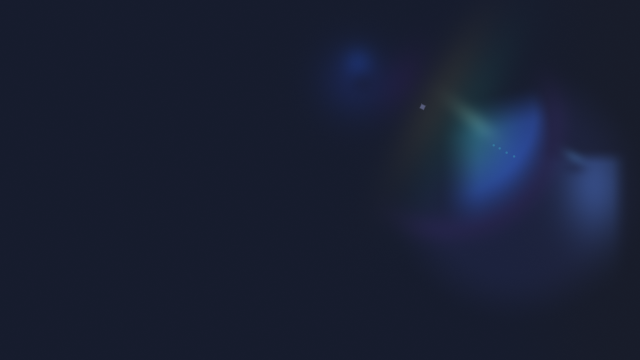
Write a Shadertoy shader that draws this background.

```glsl
#define BASE vec3(0.088, 0.110, 0.178)
#define TEAL vec3(0.075, 0.250, 0.275)
#define BLUE vec3(0.060, 0.155, 0.365)
#define FAN_CENTER vec2(1.250, 0.653)
#define FAN_RADIUS 0.266
#define BAND_CENTER vec2(1.262, 0.699)
#define BAND_AXIS vec2(0.487, 0.873)
#define CHIP_CENTER vec2(1.174, 0.703)
#define CHIP_SIZE 0.0062
#define SPECK_COUNT 4
#define DITHER 0.004

float hash(vec2 p) {
    vec3 q = fract(vec3(p.xyx) * 0.1031);
    q += dot(q, q.yzx + 33.33);
    return fract((q.x + q.y) * q.z);
}

mat2 rotation(float a) {
    return mat2(cos(a), -sin(a), sin(a), cos(a));
}

// Soft elliptical spot
float glow(vec2 p, vec2 center, vec2 radii) {
    vec2 q = (p - center) / radii;
    return exp(-dot(q, q));
}

// Soft spot with its long axis turned by an angle
float tiltedGlow(vec2 p, vec2 center, vec2 radii, float angle) {
    return glow(rotation(angle) * (p - center), vec2(0.0), radii);
}

// Parallel olive, green and violet bands
vec3 spectrum(vec2 p) {
    vec2 q = p - BAND_CENTER;
    float along = dot(q, BAND_AXIS);
    float across = dot(q, vec2(-BAND_AXIS.y, BAND_AXIS.x));
    vec2 at = vec2(along, across);
    vec3 col = vec3(0.062, 0.052, 0.012) * glow(at, vec2(0.0, 0.050), vec2(0.23, 0.060));
    col += vec3(0.010, 0.062, 0.040) * glow(at, vec2(0.0, -0.035), vec2(0.23, 0.065));
    col += vec3(0.028, 0.002, 0.040) * glow(at, vec2(0.0, 0.165), vec2(0.10, 0.055));
    return col;
}

// Bright fan bounded by an arc, a rising top edge and a left edge
vec3 mainFan(vec2 p) {
    vec2 q = p - FAN_CENTER;
    float dist = length(q);
    float softness = mix(0.035, 0.085, smoothstep(0.05, -0.22, q.y));
    float arc = 1.0 - smoothstep(FAN_RADIUS - softness, FAN_RADIUS + 0.5 * softness, dist);
    float top = 0.704 + 0.24 * (p.x - 1.269);
    float below = smoothstep(-0.015, 0.100, top - p.y);
    float left = smoothstep(-0.035, 0.090, q.x);
    float body = 0.60 + 0.40 * glow(p, vec2(1.390, 0.560), vec2(0.16));
    float toBlue = smoothstep(0.07, 0.23, dist);
    return mix(TEAL, BLUE, toBlue) * arc * below * left * body;
}

// Smaller fan near the right side
vec3 sideFan(vec2 p) {
    float top = 1.0 - smoothstep(0.540, 0.590, p.y);
    float right = 1.0 - smoothstep(1.695, 1.755, p.x);
    float body = glow(p, vec2(1.652, 0.490), vec2(0.090, 0.140)) * top * right;
    vec3 col = vec3(0.090, 0.155, 0.275) * body;
    col += vec3(0.045, 0.090, 0.120) * tiltedGlow(p, vec2(1.593, 0.566), vec2(0.034, 0.016), -0.5);
    col -= vec3(0.025, 0.045, 0.075) * glow(p, vec2(1.603, 0.535), vec2(0.030, 0.020));
    return col;
}

void mainImage(out vec4 fragColor, in vec2 fragCoord) {
    vec2 p = fragCoord / iResolution.y;
    float pixel = 1.0 / iResolution.y;
    vec3 col = BASE;

    // Wide navy disc and the duller right corner
    float lower = smoothstep(0.02, 0.22, dot(p - BAND_CENTER, vec2(0.65, -0.76)));
    float disc = 1.0 - smoothstep(0.22, 0.38, distance(p, vec2(1.435, 0.468)));
    col += vec3(0.022, 0.024, 0.062) * disc * lower;
    col += vec3(0.006, 0.001, -0.012) * smoothstep(1.35, 1.75, p.x);

    // Upper left blue spot
    col += vec3(0.014, 0.030, 0.115) * glow(p, vec2(0.985, 0.775), vec2(0.095, 0.100));
    col += vec3(0.010, 0.045, 0.120) * glow(p, vec2(0.995, 0.828), vec2(0.042));
    col -= vec3(0.004, 0.014, 0.045) * glow(p, vec2(1.005, 0.773), vec2(0.030));

    // Fans with their violet rim
    col += spectrum(p);
    float rim = (distance(p, FAN_CENTER) - FAN_RADIUS - 0.025) / 0.04;
    col += vec3(0.028, 0.006, 0.040) * exp(-rim * rim) * lower;
    col += mainFan(p);
    col += vec3(0.085, 0.105, 0.080) * tiltedGlow(p, vec2(1.310, 0.672), vec2(0.075, 0.026), -0.7);
    col += sideFan(p);

    // Small turned chip
    vec2 chip = abs(rotation(-0.45) * (p - CHIP_CENTER));
    float chipEdge = max(chip.x, chip.y) - CHIP_SIZE;
    col = mix(col, vec3(0.34, 0.36, 0.48), 1.0 - smoothstep(-pixel, pixel, chipEdge));

    // Scattered specks on a falling line
    for (int i = 0; i < SPECK_COUNT; i++) {
        float k = float(i);
        vec2 jitter = vec2(hash(vec2(k, 3.0)), hash(vec2(k, 7.0))) - 0.5;
        vec2 speck = vec2(1.370, 0.596) + k * vec2(0.0195, -0.0103) + 0.006 * jitter;
        float dotMask = 1.0 - smoothstep(0.001, 0.001 + 1.5 * pixel, distance(p, speck));
        col = mix(col, vec3(0.22, 0.55, 0.68), 0.6 * dotMask);
    }

    // Fine grain against banding
    col += DITHER * (hash(fragCoord) - 0.5);
    fragColor = vec4(clamp(col, 0.0, 1.0), 1.0);
}
```
